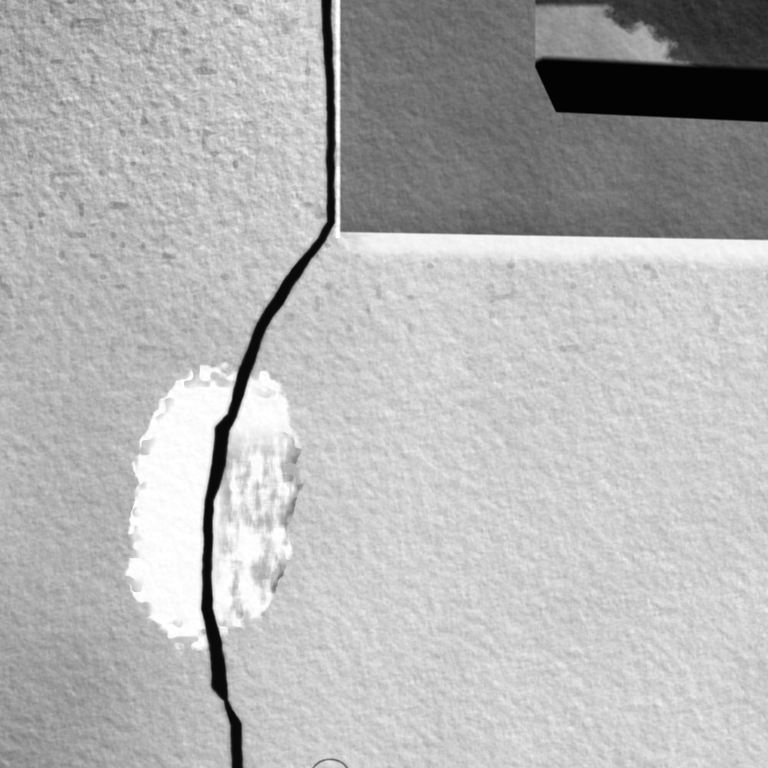
This texture is drawn by a WebGL 1 fragment shader. Its source:

```glsl
precision highp float;
uniform vec2 u_resolution;

float hash(vec2 p) {
  vec3 q = fract(vec3(p.xyx) * 0.1031);
  q += dot(q, q.yzx + 33.33);
  return fract((q.x + q.y) * q.z);
}

float noise(vec2 p) {
  vec2 cell = floor(p), f = fract(p);
  f = f * f * (3.0 - 2.0 * f);
  return mix(mix(hash(cell), hash(cell + vec2(1, 0)), f.x),
             mix(hash(cell + vec2(0, 1)), hash(cell + vec2(1, 1)), f.x), f.y);
}

float fbm(vec2 p) {
  float sum = 0.0, amp = 0.5;
  for (int i = 0; i < 4; i++) {
    sum += amp * noise(p);
    p = mat2(1.6, 1.2, -1.2, 1.6) * p + 17.3;
    amp *= 0.5;
  }
  return sum;
}

// Soft step: 1 where d is positive
float inside(float d) {
  return smoothstep(-0.0018, 0.0018, d);
}

// Extend the crack by a tapered stroke; a knot is x, y, half width
void crackTo(vec2 p, inout vec3 last, vec3 next, inout float dist) {
  vec2 along = next.xy - last.xy, rel = p - last.xy;
  float t = clamp(dot(rel, along) / dot(along, along), 0.0, 1.0);
  dist = min(dist, length(rel - along * t) - mix(last.z, next.z, t));
  last = next;
}

float crackDistance(vec2 p) {
  float d = 1.0;
  vec3 knot = vec3(0.424, 1.01, 0.007);
  crackTo(p, knot, vec3(0.427, 0.948, 0.006), d);
  crackTo(p, knot, vec3(0.431, 0.870, 0.005), d);
  crackTo(p, knot, vec3(0.431, 0.710, 0.005), d);
  crackTo(p, knot, vec3(0.419, 0.688, 0.005), d);
  crackTo(p, knot, vec3(0.378, 0.635, 0.007), d);
  crackTo(p, knot, vec3(0.341, 0.577, 0.007), d);
  crackTo(p, knot, vec3(0.319, 0.518, 0.008), d);
  crackTo(p, knot, vec3(0.302, 0.458, 0.006), d);
  crackTo(p, knot, vec3(0.289, 0.440, 0.009), d);
  crackTo(p, knot, vec3(0.285, 0.395, 0.009), d);
  crackTo(p, knot, vec3(0.273, 0.349, 0.006), d);
  crackTo(p, knot, vec3(0.270, 0.271, 0.006), d);
  crackTo(p, knot, vec3(0.270, 0.206, 0.007), d);
  crackTo(p, knot, vec3(0.281, 0.160, 0.008), d);
  crackTo(p, knot, vec3(0.286, 0.108, 0.010), d);
  crackTo(p, knot, vec3(0.294, 0.088, 0.003), d);
  crackTo(p, knot, vec3(0.307, 0.056, 0.007), d);
  crackTo(p, knot, vec3(0.311, -0.01, 0.008), d);
  return d;
}

void main() {
  vec2 p = gl_FragCoord.xy / u_resolution;
  float blotch = fbm(p * 9.0) - 0.47;
  vec2 ragged = vec2(fbm(p * 38.0), fbm(p * 38.0 + 50.0)) - 0.47;

  // Plaster relief lit from the upper right, roughest at the upper left
  vec2 lightStep = vec2(0.0022, 0.0028);
  float relief = fbm(p * 85.0) - fbm((p + lightStep) * 85.0);
  float rough = 0.30 + 0.28 * smoothstep(0.5, 0.9, p.y) * smoothstep(0.55, 0.3, p.x);
  float grain = relief * rough + 0.05 * (noise(p * 250.0) - 0.5);
  float pits = smoothstep(0.79, 0.93, noise(p * 75.0 + 9.0));

  // Lower and left wall
  float tone = mix(0.71, 0.81, smoothstep(0.05, 0.55, p.x));
  tone -= 0.13 * smoothstep(0.4, 0.0, p.y) * smoothstep(0.35, 0.0, p.x);
  tone -= 0.07 * smoothstep(0.3, 0.0, length(p - vec2(0, 1)));
  tone += 0.07 * blotch + grain - 0.12 * pits * smoothstep(0.35, 0.75, p.y);

  // Sunlit ledge
  float ledgeY = 0.698 - (p.x - 0.443) * 0.019;
  float ledge = smoothstep(0.040, 0.016, ledgeY - p.y + ragged.y * 0.015);
  tone = mix(tone, 0.95 + grain * 0.3, ledge * smoothstep(0.42, 0.50, p.x) * inside(ledgeY + 0.004 - p.y));

  // Shaded recess with a bright left rim
  float recess = inside(p.x - 0.443) * inside(p.y - ledgeY);
  float shade = 0.45 + 0.16 * blotch + grain * 0.75 - 0.05 * smoothstep(0.75, 0.69, p.y);
  tone = mix(tone, shade, recess);
  tone += 0.22 * smoothstep(0.005, 0.0, abs(p.x - 0.440)) * step(0.69, p.y);

  // Beam: weathered face above a black underside
  float beamLeft = max(0.697, 0.694 + (0.919 - p.y) * 0.46);
  float beamBottom = 0.854 - (p.x - 0.724) * 0.047;
  float beam = inside(p.x - beamLeft) * inside(p.y - beamBottom);
  float paint = smoothstep(-0.012, 0.012, 0.80 + (0.985 - p.y) * 1.4 + ragged.x * 0.08 - p.x);
  paint *= smoothstep(0.998, 0.988, p.y);
  float face = mix(0.21 + 0.2 * blotch, 0.60 + 0.5 * blotch, paint) + grain * 0.6;
  float lip = min(0.925 - (p.x - 0.71) * 0.05, 0.919 + (p.x - 0.694) * 0.45);
  float underside = smoothstep(-0.005, 0.005, lip - p.y);
  tone = mix(tone, mix(face, 0.01, underside), beam);

  // White filler patch, smeared on the right of the crack
  vec2 q = p - vec2(0.277 + (p.y - 0.336) * 0.10, 0.340);
  q = abs(q + ragged * vec2(0.035, 0.05)) / vec2(0.107, 0.178);
  float patchEdge = 1.0 - pow(pow(q.x, 2.7) + pow(q.y, 2.7), 0.37);
  float filler = smoothstep(-0.02, 0.03, patchEdge);
  float smear = smoothstep(0.275, 0.30, p.x) * smoothstep(0.46, 0.38, p.y);
  float streak = fbm(p * vec2(75.0, 28.0)) + 0.3 * fbm(p * vec2(30.0, 120.0));
  float white = 0.99 - smear * 0.30 * smoothstep(0.45, 0.85, streak) + grain * 0.35;
  white -= 0.25 * smoothstep(0.18, 0.0, patchEdge) * smoothstep(0.55, 0.75, noise(p * 90.0));
  tone = mix(tone, white, filler);

  // Crack with a faint worn margin
  float crack = crackDistance(p + ragged * 0.005);
  tone -= 0.14 * smoothstep(0.006, 0.0, crack);
  float depth = 0.04 + 0.14 * smoothstep(-0.004, 0.0, crack) * noise(p * 60.0);
  tone = mix(tone, depth, inside(-crack));

  // Thin curl at the lower edge
  float curl = abs(length((p - vec2(0.430, -0.008)) * vec2(1.0, 1.25)) - 0.024);
  tone -= 0.35 * smoothstep(0.003, 0.0, curl);

  gl_FragColor = vec4(vec3(clamp(tone, 0.0, 1.0)), 1.0);
}
```
